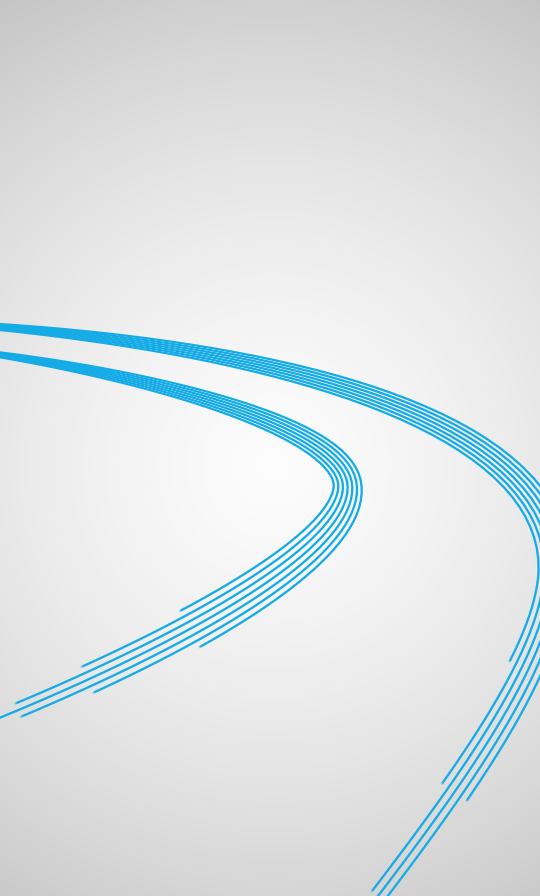
A WebGL 2 fragment shader for this background:

```glsl
#version 300 es
precision highp float;

uniform vec2 u_resolution;
out vec4 outColor;

const int SEGMENTS = 36;
const float OUTER_LINE = 3.0;      // lines on each side of the centre line
const float HALF_WIDTH = 0.00128;  // half thickness of one line
const vec3 LINE_BLUE = vec3(0.08, 0.67, 0.90);

vec2 bezier(vec2 a, vec2 b, vec2 c, vec2 d, float t) {
    float s = 1.0 - t;
    return s * s * s * a + 3.0 * s * s * t * b + 3.0 * s * t * t * c + t * t * t * d;
}

// Distance to a cubic curve (x) and the parameter of the closest point (y)
vec2 nearestOnCurve(vec2 p, vec2 a, vec2 b, vec2 c, vec2 d) {
    vec2 nearest = vec2(1e5, 0.0);
    vec2 start = a;
    for (int i = 0; i < SEGMENTS; i++) {
        vec2 end = bezier(a, b, c, d, float(i + 1) / float(SEGMENTS));
        vec2 along = end - start;
        float h = clamp(dot(p - start, along) / dot(along, along), 0.0, 1.0);
        float dist = length(p - start - along * h);
        if (dist < nearest.x) nearest = vec2(dist, (float(i) + h) / float(SEGMENTS));
        start = end;
    }
    return nearest;
}

// Line spacing widens from the far end, past the bend, to the near end
float spacingAt(float t, vec3 spacing) {
    float remaining = 1.0 - clamp(t - 1.0, 0.0, 1.0);
    return t < 1.0 ? mix(spacing.x, spacing.y, t)
                   : mix(spacing.y, spacing.z, 1.0 - remaining * remaining);
}

// Coverage of the fanned lines; tip gives their end as a quadratic in line index
float bundle(vec2 upper, vec2 lower, vec3 spacing, vec3 tip, float pixel) {
    vec2 path = upper.x < lower.x ? upper : vec2(lower.x, lower.y + 1.0);
    float gap = spacingAt(path.y, spacing);
    float index = min(floor(path.x / gap + 0.5), OUTER_LINE);
    float dist = abs(path.x - index * gap);
    float line = clamp((HALF_WIDTH - dist) / pixel + 0.5, 0.0, 1.0);
    float tipAt = 1.0 + tip.x - tip.y * index - tip.z * index * index;
    return line * smoothstep(-0.004, 0.004, tipAt - path.y);
}

// Pale centre fading to grey at the corners
vec3 backdrop(vec2 p, vec2 centre) {
    float r = length(p - centre);
    return vec3(0.99 - 0.167 * r - 0.33 * r * r);
}

void main() {
    vec2 p = gl_FragCoord.xy / u_resolution.y;
    float pixel = 1.0 / u_resolution.y;

    // Tight inner bend
    vec2 innerBend = vec2(0.388, 0.456);
    vec2 innerUpper = nearestOnCurve(p, vec2(0.0, 0.604), vec2(0.182, 0.577),
                                     vec2(0.388, 0.521), innerBend);
    vec2 innerLower = nearestOnCurve(p, innerBend, vec2(0.388, 0.388),
                                     vec2(0.221, 0.290), vec2(0.0, 0.199));
    float inner = bundle(innerUpper, innerLower, vec3(0.0009, 0.0052, 0.0080),
                         vec3(1.01, 0.0, 0.041), pixel);

    // Wide outer bend
    vec2 outerBend = vec2(0.620, 0.362);
    vec2 outerUpper = nearestOnCurve(p, vec2(0.0, 0.635), vec2(0.273, 0.612),
                                     vec2(0.620, 0.544), outerBend);
    vec2 outerLower = nearestOnCurve(p, outerBend, vec2(0.620, 0.258),
                                     vec2(0.501, 0.102), vec2(0.378, -0.057));
    float outer = bundle(outerUpper, outerLower, vec3(0.0011, 0.0063, 0.0087),
                         vec3(1.06, 0.145, 0.035), pixel);

    vec3 color = backdrop(p, vec2(0.306, 0.48));
    color = mix(color, LINE_BLUE, max(inner, outer));
    outColor = vec4(color, 1.0);
}
```
